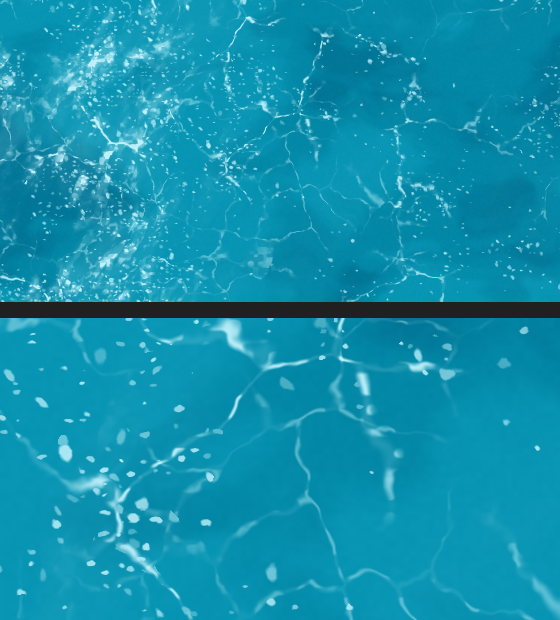
Top: the whole. Bottom: its middle third, enlarged.
Give the GLSL for this texture, as a WebGL 1 fragment shader.

```glsl
precision highp float;
uniform vec2 u_resolution;

#define DEEP vec3(0.005, 0.465, 0.595)
#define MID vec3(0.01, 0.53, 0.65)
#define LIGHT vec3(0.03, 0.585, 0.705)
#define FOAM vec3(0.74, 0.94, 0.98)
#define VEIN_SCALE 3.6
#define VEIN_WIDTH 0.011
#define SPECK_CELL 0.014
#define SPECK_DENSITY 0.10
#define GLITTER 0.75
#define HAZE 0.17

float hash(vec2 p) {
  vec3 q = fract(p.xyx * 0.1031);
  q += dot(q, q.yzx + 33.33);
  return fract((q.x + q.y) * q.z);
}

vec2 hash2(vec2 p) {
  return vec2(hash(p), hash(p + 71.7));
}

float noise(vec2 p) {
  vec2 i = floor(p), f = fract(p);
  f = f * f * (3.0 - 2.0 * f);
  return mix(mix(hash(i), hash(i + vec2(1, 0)), f.x),
             mix(hash(i + vec2(0, 1)), hash(i + vec2(1, 1)), f.x), f.y);
}

float fbm(vec2 p) {
  float sum = 0.0, amp = 0.533;
  for (int i = 0; i < 4; i++) {
    sum += amp * noise(p);
    p = mat2(1.6, 1.2, -1.2, 1.6) * p + 17.3;
    amp *= 0.5;
  }
  return sum;
}

vec2 warp(vec2 p) {
  return vec2(fbm(p), fbm(p + 43.1)) - 0.5;
}

// Gap between the two nearest cell centres: zero along cell borders
float borderGap(vec2 p) {
  vec2 cell = floor(p);
  float near = 9.0, next = 9.0;
  for (int y = -1; y <= 1; y++) {
    for (int x = -1; x <= 1; x++) {
      vec2 c = cell + vec2(x, y);
      float d = length(c + hash2(c + 50.0) - p);
      next = min(next, max(near, d));
      near = min(near, d);
    }
  }
  return next - near;
}

// Scattered foam flecks, at most one per grid cell
float flecks(vec2 p, float size, float density, float px) {
  vec2 q = p / size, c = floor(q) + 200.0;
  vec2 d = fract(q) - mix(vec2(0.35), vec2(0.65), hash2(c));
  float radius = mix(0.10, 0.32, hash(c + 9.4));
  float soft = max(px / size, 0.08);
  float body = 1.0 - smoothstep(radius - soft, radius + soft, length(d * vec2(0.85, 1.25)));
  return body * step(hash(c + 31.9), density) * mix(0.3, 0.9, hash(c + 5.2));
}

void main() {
  float px = 1.0 / u_resolution.y;
  vec2 p = gl_FragCoord.xy * px;
  float across = gl_FragCoord.x / u_resolution.x;
  float leftSide = 1.0 - smoothstep(0.12, 0.46, across);
  float rightSide = smoothstep(0.65, 1.0, across);
  vec2 bend = warp(p * 3.0);

  // Water body: broad swell with darker flanks
  float swell = fbm(p * vec2(1.7, 2.6) + bend * 0.8 + 4.0);
  swell += 0.07 - 0.13 * leftSide - rightSide * mix(0.06, 0.20, p.y);
  swell += 0.22 * (fbm(p * vec2(7.0, 14.0) + bend * 3.0) - 0.5);
  vec3 color = mix(DEEP, MID, smoothstep(0.28, 0.44, swell));
  color = mix(color, LIGHT, smoothstep(0.46, 0.62, swell));

  // Net of broken, beaded foam threads
  vec2 v = p + 0.26 * bend + 0.06 * warp(p * 15.0);
  float gap = borderGap(v * VEIN_SCALE) / VEIN_SCALE;
  float fineGap = borderGap(v * VEIN_SCALE * 2.1 + 7.0) / (VEIN_SCALE * 2.1);
  float patches = smoothstep(0.35, 0.65, noise(p * 5.0 + 12.0)) * (1.0 - 0.7 * rightSide);
  float beads = smoothstep(0.40, 0.68, noise(p * vec2(65.0, 85.0)));
  float thread = (1.0 - smoothstep(0.0, VEIN_WIDTH + px, gap)) * patches;
  float fine = (1.0 - smoothstep(0.0, VEIN_WIDTH * 0.7 + px, fineGap));
  fine *= smoothstep(0.42, 0.75, noise(p * 6.0 + 30.0));
  float foam = thread * (0.15 + 0.8 * beads) + fine * (0.1 + 0.35 * beads);

  // Flecks in three sizes, crowding along the threads and to the left
  float crowd = 0.25 + 2.0 * patches * exp(-gap * 22.0) + 1.3 * leftSide + 0.5 * rightSide;
  crowd *= 1.8 * smoothstep(0.3, 0.75, fbm(p * 5.5 + 8.0));
  vec2 ragged = p + 0.012 * warp(p * 55.0);
  mat2 turn = mat2(0.8, 0.6, -0.6, 0.8);
  for (int i = 0; i < 3; i++) {
    float k = float(i);
    float size = SPECK_CELL * (1.0 + 0.6 * k);
    foam = max(foam, flecks(ragged + k * 3.7, size, crowd * SPECK_DENSITY * (1.5 - 0.4 * k), px));
    ragged = turn * ragged;
  }

  // Slanted glitter and milky haze on the choppy left
  vec2 slant = mat2(0.87, 0.5, -0.5, 0.87) * (p + 0.07 * bend);
  float streak = fbm(slant * vec2(34.0, 17.0));
  float drift = smoothstep(0.44, 0.66, fbm(slant * vec2(7.0, 3.5) + 21.0));
  foam += GLITTER * leftSide * drift * smoothstep(0.50, 0.70, streak) * (0.35 + 0.65 * beads);
  foam += HAZE * (leftSide + 0.15) * drift * fbm(slant * vec2(24.0, 10.0));

  // Breaking crest rising to the right
  float rise = p.x - 0.3;
  float crest = p.y - 0.79 - rise * rise - 0.06 * bend.y - 0.02 * (noise(p * 22.0) - 0.5);
  float span = smoothstep(0.08, 0.28, p.x) * (1.0 - smoothstep(0.50, 0.66, p.x));
  float spray = exp(-abs(crest) * mix(38.0, 110.0, step(0.0, crest)));
  foam += span * spray * (0.12 + 0.75 * smoothstep(0.42, 0.68, fbm(p * vec2(38.0, 60.0))));

  color = mix(color, FOAM, clamp(foam, 0.0, 1.0));
  color += 0.012 * (noise(p * 150.0) - 0.5);
  gl_FragColor = vec4(color, 1.0);
}
```
